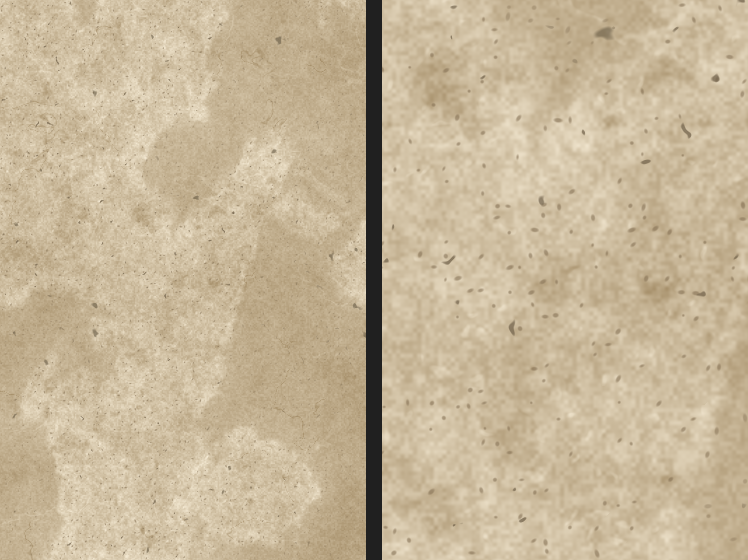
Left: the whole. Right: its middle third, enlarged.
This texture is drawn by a Shadertoy shader. Its source:

```glsl
// Beige limestone slab: smooth tan clouds in pale, pitted, speckled stone.

float hash(vec2 p)
{
    vec3 q = fract(p.xyx * vec3(0.1031, 0.1030, 0.0973));
    q += dot(q, q.yzx + 33.33);
    return fract((q.x + q.y) * q.z);
}

float noise(vec2 p)
{
    vec2 i = floor(p), f = fract(p);
    f = f * f * (3.0 - 2.0 * f);
    return mix(mix(hash(i), hash(i + vec2(1, 0)), f.x),
               mix(hash(i + vec2(0, 1)), hash(i + vec2(1, 1)), f.x), f.y);
}

float fbm(vec2 p)
{
    float sum = 0.0, amp = 0.5;
    for (int i = 0; i < 5; i++) {
        sum += amp * noise(p);
        p = mat2(1.6, 1.2, -1.2, 1.6) * p + 17.3;
        amp *= 0.5;
    }
    return sum / 0.97;
}

// Coverage of randomly turned ellipses, at most one per grid cell.
float specks(vec2 p, float cells, float density, float radius, float soft)
{
    vec2 g = p * cells, id = floor(g);
    vec2 rnd = vec2(hash(id + 3.7), hash(id + 91.2));
    vec2 e = fract(g) - mix(vec2(0.3), vec2(0.7), rnd);
    float angle = 0.9 + 2.2 * (hash(id + 47.0) - 0.5);
    e = mat2(cos(angle), -sin(angle), sin(angle), cos(angle)) * e;
    float size = radius * mix(0.5, 1.0, hash(id + 12.9));
    float stretch = mix(1.0, 2.0, hash(id + 64.1));
    float d = length(e * vec2(1.0 / stretch, 1.0)) - size;
    float blur = max(soft, 0.6 * cells / iResolution.y);
    return step(hash(id + 28.4), density) * smoothstep(blur, -blur, d);
}

// Thin broken lines along a level of the noise.
float cracks(vec2 p, float width, float rarity)
{
    float line = smoothstep(width, 0.0, abs(fbm(p) - 0.5));
    return line * smoothstep(rarity, rarity + 0.08, noise(p * 1.7 + 40.0));
}

void mainImage(out vec4 fragColor, in vec2 fragCoord)
{
    vec2 p = fragCoord / iResolution.y;

    // Clouds lean up to the right; the upper left stays mostly pale.
    vec2 warp = vec2(fbm(p * 8.0 + 5.0), fbm(p * 8.0 + 31.0)) - 0.5;
    vec2 w = p + 0.12 * warp;
    vec2 lean = vec2(dot(w, vec2(0.88, -0.47)) * 7.0, dot(w, vec2(0.47, 0.88)) * 4.2);
    float corner = smoothstep(0.32, 0.12, p.x) * smoothstep(0.42, 0.56, p.y);
    float level = fbm(lean + vec2(8.3, 2.6)) - 0.46 - 0.2 * corner;
    float cloud = smoothstep(-0.045, 0.04, level);
    float pale = 1.0 - cloud;

    // Broad tone, brighter rims and mottling.
    float tone = mix(0.83, 0.39, cloud);
    tone += 0.2 * pale * exp(-pow((level + 0.06) / 0.045, 2.0));
    tone -= 0.9 * max(level - 0.07, 0.0);
    tone += 0.75 * (fbm(p * 4.0 + 70.0) - 0.5);
    tone += mix(0.9, 0.4, cloud) * (fbm(p * 24.0 + 11.0) - 0.5);
    tone -= 0.2 * smoothstep(0.56, 0.66, fbm(p * vec2(34.0, 24.0) + 55.0)) * pale;

    // Fine grain.
    tone += 0.5 * (noise(p * 150.0) - 0.5) * mix(1.0, 0.55, cloud);
    tone += 0.62 * (noise(p * 400.0 + 9.0) - 0.5) * mix(1.0, 0.75, cloud);

    // Tan clasts and chalky flecks.
    vec2 rough = p + 0.012 * (vec2(noise(p * 60.0), noise(p * 60.0 + 20.0)) - 0.5)
               + 0.004 * (vec2(noise(p * 210.0), noise(p * 210.0 + 20.0)) - 0.5);
    tone -= 0.38 * specks(rough, 17.0, 0.25, 0.17, 0.05) * mix(1.0, 0.6, cloud);
    tone -= 0.36 * specks(rough + 4.0, 38.0, 0.18, 0.17, 0.07) * pale;
    tone += 0.38 * specks(rough + 7.0, 80.0, 0.18, 0.2, 0.1) * mix(1.0, 0.3, cloud);

    // Pale veins and darker hairline cracks.
    tone += 0.3 * cracks(w * 7.0 + 23.0, 0.016, 0.55);
    tone -= 0.55 * cracks(w * 9.0 + 62.0, 0.01, 0.68);

    vec3 color = mix(vec3(0.71, 0.63, 0.495), vec3(0.84, 0.78, 0.67), tone);

    // Pits: many tiny dots, some larger grey-brown holes.
    float dots = specks(p + 2.0, 135.0, 0.14, 0.17, 0.08);
    float pits = specks(rough + 9.0, 52.0, 0.1, 0.09, 0.03);
    float holes = specks(rough + 6.0, 21.0, 0.06, 0.075, 0.03);
    color = mix(color, vec3(0.50, 0.42, 0.31), 0.55 * dots * mix(1.0, 0.65, cloud));
    color = mix(color, vec3(0.43, 0.37, 0.28), 0.7 * pits * mix(1.0, 0.5, cloud));
    color = mix(color, vec3(0.43, 0.38, 0.29), 0.65 * holes);

    fragColor = vec4(color, 1.0);
}
```
